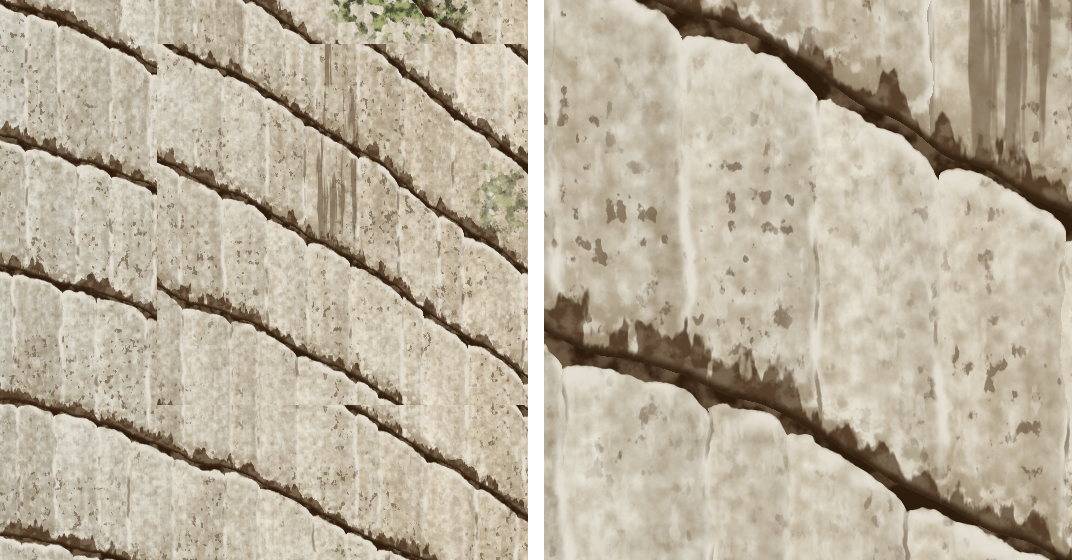
Left: the whole. Right: its middle third, enlarged.
Write a WebGL 1 fragment shader that draws this texture.

```glsl
precision highp float;
uniform vec2 u_resolution;

const vec3 PALE = vec3(0.89, 0.87, 0.82);
const vec3 STONE = vec3(0.82, 0.79, 0.725);
const vec3 TAN = vec3(0.71, 0.66, 0.57);
const vec3 UMBER = vec3(0.58, 0.51, 0.40);
const vec3 RUST = vec3(0.42, 0.34, 0.25);
const vec3 EARTH = vec3(0.30, 0.21, 0.13);
const vec3 SHADOW = vec3(0.18, 0.11, 0.05);
const vec3 LEAF = vec3(0.42, 0.45, 0.27);

const vec2 COURSE_START = vec2(-0.243, 0.352);  // left and right edge
const vec2 COURSE_HEIGHT = vec2(0.237, 0.189);  // left and right edge
const float BOW = 0.04;
const float FLUTE_WIDTH = 0.073;
const float JOINT = 0.008;
const float STAIN = 0.019;
const float GRAIN = 1.9;
const vec4 PANEL = vec4(0.297, 0.277, 1.0, 0.922); // offset area of the wall
const float PANEL_SHIFT = 0.058;

float hash(vec2 p) {
  return fract(sin(dot(p, vec2(127.1, 311.7))) * 43758.5453);
}

float noise(vec2 p) {
  vec2 i = floor(p), f = fract(p);
  f = f * f * (3.0 - 2.0 * f);
  return mix(mix(hash(i), hash(i + vec2(1.0, 0.0)), f.x),
             mix(hash(i + vec2(0.0, 1.0)), hash(i + vec2(1.0, 1.0)), f.x), f.y);
}

float fbm(vec2 p) {
  float sum = 0.0, amp = 0.5;
  for (int i = 0; i < 4; i++) {
    sum += amp * noise(p);
    p = mat2(0.8, 0.6, -0.6, 0.8) * p * 2.03 + 17.3;
    amp *= 0.5;
  }
  return sum / 0.9375;
}

float fluteEdge(float i, float course) {
  return i + 0.55 * hash(vec2(i, course));
}

// Leaf clusters fading out from a centre
float foliage(vec2 p, vec2 centre, vec2 size) {
  float reach = 1.0 - length((p - centre) / size);
  return smoothstep(0.48, 0.60, fbm(p * 60.0) + 0.35 * reach - 0.12)
       * smoothstep(0.0, 0.35, reach);
}

void main() {
  vec2 uv = gl_FragCoord.xy / u_resolution;
  vec2 p = vec2(uv.x * u_resolution.x / u_resolution.y, uv.y);
  float aa = 1.0 / u_resolution.y;
  vec2 inside = step(PANEL.xy, uv) * step(uv, PANEL.zw);
  vec2 q = p - vec2(0.0, PANEL_SHIFT * inside.x * inside.y);

  // Sloping courses, converging to the right
  float start = mix(COURSE_START.x, COURSE_START.y, uv.x) - BOW * 4.0 * uv.x * (1.0 - uv.x);
  float height = mix(COURSE_HEIGHT.x, COURSE_HEIGHT.y, uv.x);
  float wobble = 0.022 * (noise(q * vec2(9.0, 3.0)) - 0.5)
               + 0.008 * (noise(q * vec2(38.0, 12.0)) - 0.5);
  float row = (1.0 - q.y - start + wobble) / height;
  float course = floor(row);
  float below = fract(row) * height;
  float above = height - below;

  // Uneven vertical flutes within each course
  float x = q.x / FLUTE_WIDTH + 7.0 * hash(vec2(course, 3.7));
  x += 0.10 * (noise(q * vec2(8.0, 25.0)) - 0.5) + 0.07 * (fbm(q * 90.0) - 0.5);
  float cell = floor(x);
  cell -= 1.0 - step(fluteEdge(cell, course), x);
  float left = fluteEdge(cell, course);
  float right = fluteEdge(cell + 1.0, course);
  float u = (x - left) / (right - left);
  float seam = min(x - left, right - x) * FLUTE_WIDTH;
  float kind = hash(vec2(cell, course + 41.0));

  // Stone tone, grain and vertical weathering
  float cloud = fbm(q * vec2(16.0, 9.0) + course * 5.0);
  float grain = fbm(q * 130.0);
  float streak = fbm(q * vec2(100.0, 9.0) + kind * 9.0);
  float age = 0.36 + 1.0 * (cloud - 0.5) + 0.6 * (kind - 0.5)
            + 1.1 * (streak - 0.5) + GRAIN * (grain - 0.5);
  vec3 color = mix(STONE, TAN, clamp(age, -0.6, 1.5));
  color *= 1.0 + 0.035 * (1.0 - 2.0 * u);
  color *= mix(vec3(0.97, 0.985, 1.0), vec3(1.02, 1.0, 0.97), uv.x);

  // Small pits and chipped light flecks
  float worn = smoothstep(0.40, 0.65, cloud);
  float pits = smoothstep(0.62, 0.76, fbm(q * vec2(150.0, 110.0) + 31.0)) * (0.25 + worn);
  color = mix(color, RUST, 0.65 * clamp(pits, 0.0, 1.0));
  float flecks = smoothstep(0.60, 0.75, fbm(q * vec2(130.0, 60.0) + 63.0));
  color = mix(color, PALE, 0.5 * flecks);

  // Pale broken seams, with an occasional thin crack
  float ridge = 1.0 - smoothstep(0.001, 0.006, seam);
  color = mix(color, PALE, ridge * smoothstep(0.25, 0.65, fbm(q * vec2(75.0, 40.0))));
  float crack = (1.0 - smoothstep(0.0006, 0.0006 + 2.0 * aa, seam))
              * smoothstep(0.58, 0.72, fbm(q * vec2(35.0, 22.0) + 8.0));
  color = mix(color, RUST, 0.6 * crack);
  float furrowed = step(0.91, kind) * smoothstep(0.35, 0.6, uv.x);
  color = mix(color, RUST, furrowed * 0.6 * smoothstep(0.50, 0.64, streak));

  // Ragged stain rising from the foot of each course
  float spikes = fbm(vec2(q.x * 85.0, q.y * 32.0) + course);
  float ragged = STAIN * clamp(3.2 * (spikes - 0.25), 0.1, 1.9);
  float foot = 1.0 - smoothstep(ragged - 0.003, ragged + 0.003, above);
  float soil = 1.0 - smoothstep(0.0, 0.045, above);
  color = mix(color, UMBER, 0.8 * soil * smoothstep(0.35, 0.6, grain));
  color = mix(color, mix(RUST, EARTH, smoothstep(0.35, 0.65, grain)), 0.88 * foot);
  color = mix(color, SHADOW, 0.8 * (1.0 - smoothstep(0.001, 0.007, above)));

  // Rounded block heads with a lit rim, and the dark open joint
  float corner = pow(abs(2.0 * u - 1.0), 5.0);
  float head = JOINT * (0.25 + 0.8 * hash(vec2(cell, course + 9.0)))
             + 0.008 * corner + 0.009 * (fbm(q * 75.0) - 0.5);
  head = max(head, 0.001);
  float rim = smoothstep(head, head + 0.002, below)
            * (1.0 - smoothstep(head + 0.004, head + 0.018, below));
  color = mix(color, PALE, rim * smoothstep(0.25, 0.6, fbm(q * 60.0 + 5.0)));
  vec3 gap = mix(SHADOW, RUST, smoothstep(0.40, 0.75, fbm(q * 80.0 + 4.0)));
  color = mix(gap, color, smoothstep(head - aa, head + aa, below));

  // Plants rooted near the upper right
  float green = max(foliage(uv, vec2(0.76, 1.0), vec2(0.17, 0.09)),
                0.5 * foliage(uv, vec2(0.95, 0.65), vec2(0.07, 0.09)));
  vec3 leaves = mix(LEAF * 0.45, LEAF * 1.45, smoothstep(0.3, 0.7, fbm(uv * 110.0)));
  color = mix(color, leaves, 0.85 * green);

  gl_FragColor = vec4(clamp(color, 0.0, 1.0), 1.0);
}
```
